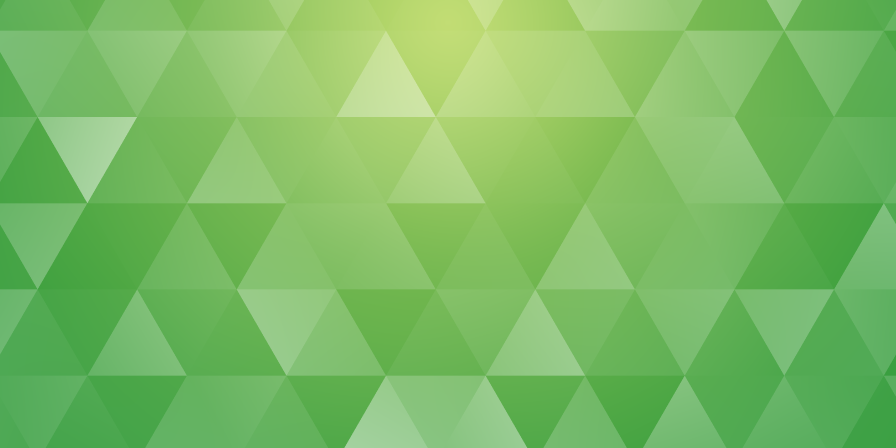
A Shadertoy shader for this background:

```glsl
vec3 hash3(vec2 p) {
    vec3 q = fract(p.xyx * vec3(0.1031, 0.1030, 0.0973));
    q += dot(q, q.yxz + 33.33);
    return fract((q.xxy + q.yzz) * q.zyx);
}

// Yellow-green glow from the top centre, falling to deep green
vec3 glow(vec2 p) {
    float r = length(p - vec2(1.0, 0.95));
    vec3 inner = mix(vec3(0.77, 0.87, 0.45), vec3(0.48, 0.73, 0.30), smoothstep(-0.1, 0.62, r));
    return mix(inner, vec3(0.20, 0.61, 0.23), smoothstep(0.3, 1.35, r));
}

// Opacity of the white triangle covering p
float veil(vec2 p) {
    // Skewed lattice: nine equilateral sides across the canvas
    vec2 g = (p - vec2(0.195, 0.1615)) / vec2(2.0 / 9.0, 0.19245);
    g.x -= 0.5 * g.y;
    vec2 cell = floor(g), f = g - cell;
    float down = step(1.0, f.x + f.y);
    vec3 h = hash3(cell * vec2(2.0, 1.0) + vec2(down + 57.0, 31.0));

    // Mostly faint, with a few bright ones
    float alpha = 0.27 * h.x + 0.22 * smoothstep(0.88, 0.94, h.y);

    // Slight fade across each triangle in its own direction
    vec2 local = f - (1.0 + down) / 3.0;
    float angle = 6.2832 * h.z;
    float fade = dot(vec2(local.x + 0.5 * local.y, 0.866 * local.y), vec2(cos(angle), sin(angle)));
    return alpha * (1.0 + 0.35 * fade);
}

void mainImage(out vec4 fragColor, in vec2 fragCoord) {
    // Average 3x3 samples for smooth edges
    float alpha = 0.0;
    for (int i = 0; i < 9; i++) {
        vec2 offset = (vec2(i % 3, i / 3) - 1.0) / 3.0;
        alpha += veil((fragCoord + offset) / iResolution.y) / 9.0;
    }
    vec3 color = mix(glow(fragCoord / iResolution.y), vec3(1.0), alpha);
    fragColor = vec4(color, 1.0);
}
```
